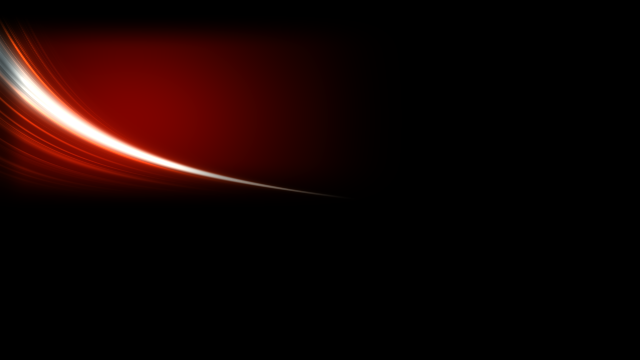
Write a WebGL 2 fragment shader that draws this background.

```glsl
#version 300 es
precision highp float;
// Draws a curved, fibrous streak of white-hot light over a deep red glow on black.

#define GLOW_CENTER vec2(0.36, 0.67)
#define GLOW_RADIUS vec2(0.42, 0.29)
#define GLOW_RED vec3(0.50, 0.012, 0.0)
#define EMBER vec3(0.66, 0.15, 0.01)
#define AMBER vec3(0.95, 0.46, 0.08)
#define WHITE_HOT vec3(1.0, 0.98, 0.94)
#define COOL_GRAY vec3(0.62, 0.70, 0.72)
#define CORE_WIDTH 0.058
#define UPPER_FAN 0.33
#define LOWER_FAN 0.29

uniform vec2 u_resolution;
out vec4 fragColor;

// Height of the streak's spine at a horizontal position.
float spine(float x) {
    return 0.532 - 0.095 * x + 0.305 * exp(-3.58 * x);
}

// Layered sine ridges; layers too fine for the canvas settle to their mean.
float strands(float v, float x, float footprint) {
    float sum = 0.0;
    float frequency = 22.0;
    for (int i = 0; i < 5; i++) {
        float bend = 1.6 * sin(frequency * 0.37 * v + float(i));
        float wave = 0.5 + 0.5 * sin(frequency * v + bend + 2.4 * float(i) + 2.0 * x);
        float blur = frequency * footprint;
        sum += mix(0.3125, wave * wave * wave, exp(-0.5 * blur * blur));
        frequency *= 1.8;
    }
    return sum / 5.0;
}

void main() {
    vec2 p = gl_FragCoord.xy / u_resolution.y;
    float pixel = 1.0 / u_resolution.y;
    float offset = p.y - spine(p.x);
    bool above = offset > 0.0;

    // Soft borders of the lit region
    float topFade = 1.0 - smoothstep(0.86, 0.965, p.y);
    float bottomFade = smoothstep(0.415, 0.56, p.y);
    float leftFade = mix(0.5, 1.0, smoothstep(0.0, 0.075, p.x));
    float rightFade = 1.0 - smoothstep(0.85, 1.18, p.x);

    // Red atmosphere
    vec2 g = (p - GLOW_CENTER) / GLOW_RADIUS;
    vec3 color = GLOW_RED * exp(-dot(g, g)) * bottomFade * rightFade;

    // Fibers fanning away from the spine, tighter above than below
    float fan = above ? UPPER_FAN * exp(-6.0 * p.x) : LOWER_FAN * exp(-2.5 * p.x);
    fan = max(fan, 0.004);
    float v = offset / fan;
    float fiber = strands(v, p.x, 1.3 * pixel / fan);
    float reach = above ? exp(-2.4 * v * v) : exp(-1.3 * v * v);
    float fiberFade = 1.0 - smoothstep(0.25, 0.85, p.x);
    float gleam = smoothstep(0.22, 0.68, fiber);
    float lowFade = smoothstep(0.43, 0.57, p.y);
    color += EMBER * reach * fiberFade * lowFade * (0.12 + 1.05 * gleam);
    color += AMBER * reach * reach * fiberFade * lowFade * gleam * gleam * 0.55;

    // Amber halo hugging the core
    float width = max(CORE_WIDTH * exp(-3.9 * p.x), 0.0025);
    float d = abs(offset) / width;
    float tail = 1.0 - smoothstep(0.45, 1.0, p.x);
    color += AMBER * exp(-0.9 * d) * tail * (0.4 + 0.9 * fiber);

    // White core, cooling to gray at both ends
    float core = exp(-d * d * d * 0.8);
    float grain = mix(1.0, 0.65 + fiber, 1.0 - smoothstep(0.02, 0.22, p.x));
    float heat = smoothstep(0.0, 0.09, p.x) * (1.0 - smoothstep(0.45, 0.65, p.x));
    vec3 coreColor = mix(COOL_GRAY, WHITE_HOT * 1.1, heat);
    color = mix(color, coreColor * grain, core * tail);

    color *= topFade * leftFade;
    fragColor = vec4(clamp(color, 0.0, 1.0), 1.0);
}
```
